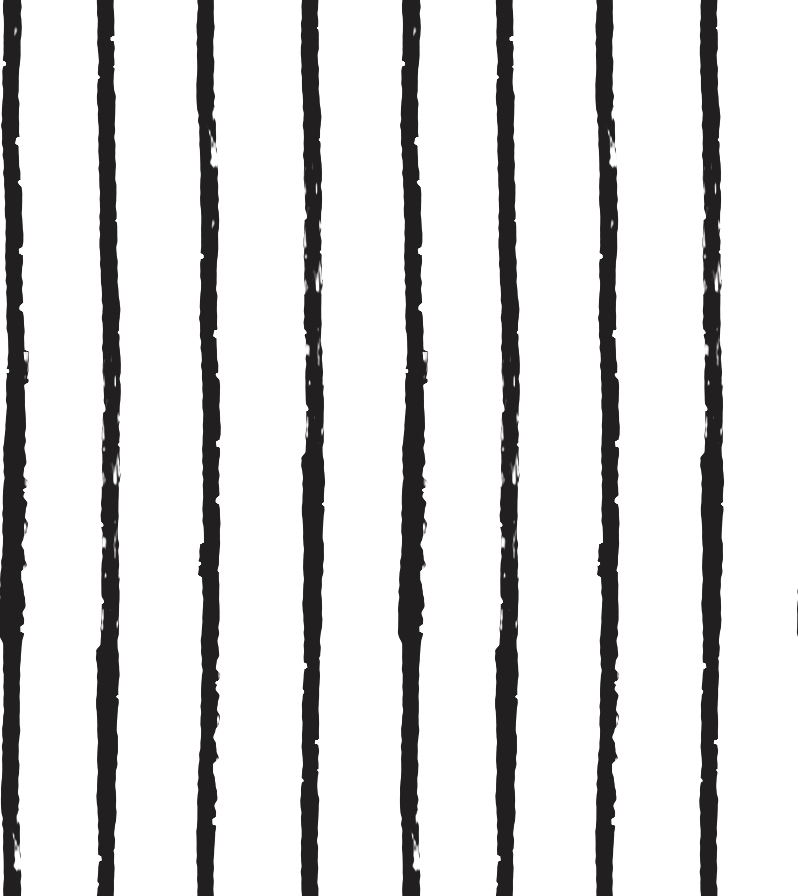
This pattern is drawn by a WebGL 1 fragment shader. Its source:

```glsl
precision highp float;

uniform vec2 u_resolution;

float hash(vec2 p) {
  return fract(sin(dot(p, vec2(127.1, 311.7))) * 43758.5453);
}

// Value noise that wraps vertically after the given number of rows.
float noise(vec2 p, float rows) {
  vec2 cell = floor(p);
  vec2 f = fract(p);
  f = f * f * (3.0 - 2.0 * f);
  float y0 = mod(cell.y, rows);
  float y1 = mod(cell.y + 1.0, rows);
  float low = mix(hash(vec2(cell.x, y0)), hash(vec2(cell.x + 1.0, y0)), f.x);
  float high = mix(hash(vec2(cell.x, y1)), hash(vec2(cell.x + 1.0, y1)), f.x);
  return mix(low, high, f.y);
}

// Noise along the length of an edge.
float edgeNoise(float along, float rows, float seed) {
  return noise(vec2(seed, along * rows), rows);
}

// Wrapping window of the given length with separate fades at both ends.
float span(float along, float start, float len, float fadeIn, float fadeOut) {
  float s = fract(along - start);
  return smoothstep(0.0, fadeIn, s) * (1.0 - smoothstep(len - fadeOut, len, s));
}

// Ink coverage of one dry brush stroke; x is measured in stripe pitches.
float stroke(float x, float down, float id, float pixel) {
  float odd = mod(id, 2.0);
  float late = step(0.5, id) * step(id, 2.5);
  float s = fract(down - 0.215 * late);
  float seed = 10.0 + 60.0 * odd;

  // Slow sway of the hand
  x += 0.04 * late + 0.02 * cos(6.2831853 * down);
  x += 0.03 * (edgeNoise(s, 7.0, seed) - 0.5);

  // Swollen stretches, a stray block and a ragged right side
  float swell = mix((1.0 - late) * span(s, 0.37, 0.35, 0.2, 0.015),
                    span(s, 0.504, 0.28, 0.008, 0.26), odd);
  float block = (1.0 - odd) * span(s, 0.39, 0.04, 0.003, 0.004);
  float ragged = (1.0 - odd) * span(s, 0.5, 0.2, 0.03, 0.05);

  float left = -0.085 - 0.05 * swell - 0.04 * block * late;
  float right = 0.085 + 0.045 * block * (1.0 - late) + 0.012 * swell * (1.0 - odd);
  left += 0.02 * (edgeNoise(s, 28.0, seed + 1.0) - 0.5);
  right += 0.02 * (edgeNoise(s, 32.0, seed + 2.0) - 0.5);
  left += 0.012 * (edgeNoise(s, 150.0, seed + 3.0) - 0.5);
  right += (0.014 + 0.06 * ragged) * (edgeNoise(s, 130.0, seed + 4.0) - 0.5);
  left += 0.03 * smoothstep(0.9, 0.97, edgeNoise(s, 70.0, seed + 5.0));
  right -= 0.035 * smoothstep(0.88, 0.96, edgeNoise(s, 64.0, seed + 6.0));

  // Dry areas where the paper shows through
  float dryEven = span(s, 0.85, 0.24, 0.04, 0.06) * smoothstep(-0.12, 0.06, x);
  float dryOdd = span(s, 0.15, 0.365, 0.04, 0.01)
               * mix(0.75, 1.0, smoothstep(0.01, 0.06, abs(x)));
  float dry = mix(dryEven, dryOdd, odd);
  dry = max(dry, max(ragged, block * (1.0 - late)) * smoothstep(0.04, 0.09, x));
  float grain = 0.75 * noise(vec2(x * 26.0 + seed + 20.0, s * 56.0), 56.0)
              + 0.25 * noise(vec2(x * 44.0 + seed + 40.0, s * 150.0), 150.0);
  float fleck = (grain - mix(1.6, 0.68, dry)) * 0.06;

  float outside = max(max(left - x, x - right), fleck);
  return 1.0 - smoothstep(-0.6 * pixel, 0.6 * pixel, outside);
}

void main() {
  vec2 uv = gl_FragCoord.xy / u_resolution;

  // Eight stripes, made of two sets of four strokes
  float across = uv.x * 8.0 + 0.37;
  float id = mod(floor(across), 4.0);
  float ink = stroke(fract(across) - 0.5, 1.0 - uv.y, id, 8.0 / u_resolution.x);

  gl_FragColor = vec4(mix(vec3(1.0), vec3(0.13, 0.12, 0.12), ink), 1.0);
}
```
